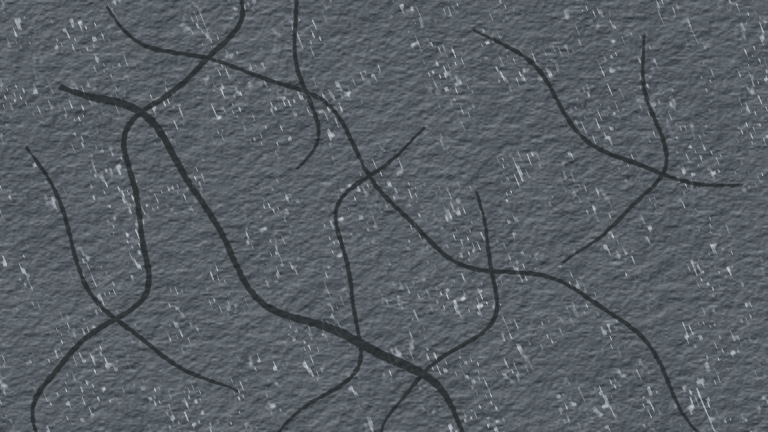
Write a Shadertoy shader that draws this texture.

```glsl
float hash(vec2 cell) {
    vec3 h = fract(cell.xyx * 0.1031);
    h += dot(h, h.yzx + 33.33);
    return fract((h.x + h.y) * h.z);
}

float valueNoise(vec2 p) {
    vec2 cell = floor(p), f = fract(p);
    f = f * f * (3.0 - 2.0 * f);
    return mix(mix(hash(cell), hash(cell + vec2(1, 0)), f.x),
               mix(hash(cell + vec2(0, 1)), hash(cell + vec2(1, 1)), f.x), f.y);
}

// Stone height: flattened bumps in three sizes
float stoneHeight(vec2 p) {
    vec2 q = p * vec2(40.0, 60.0);
    return 0.5 * valueNoise(q) + 0.35 * valueNoise(q * 2.0 + 17.3) + 0.2 * valueNoise(q * 3.8 + 41.7);
}

// Signed distance to a wavy strand running along an axis
float strand(vec2 p, vec2 axis, float centre, float halfLength, float offset,
             float tilt, float sway, float frequency, float phase, float width) {
    float along = dot(p, axis);
    float across = dot(p, vec2(-axis.y, axis.x));
    float angle = frequency * along + phase;
    float path = offset + tilt * (along - centre) + sway * sin(angle) + 0.01 * sin(2.7 * angle);
    float slope = tilt + frequency * (sway * cos(angle) + 0.027 * cos(2.7 * angle));
    float toEnd = halfLength - abs(along - centre);
    width *= 0.6 + 0.4 * smoothstep(0.0, 0.15, toEnd);
    return max(abs(across - path) * inversesqrt(1.0 + slope * slope) - width, -toEnd);
}

float cracks(vec2 p) {
    float d = 1e3;
    // Long cracks descending to the right, one of them thick
    for (int i = 0; i < 4; i++) {
        float k = float(i);
        float width = i == 1 ? 0.0085 + 0.002 * sin(9.0 * p.x) : 0.0048;
        d = min(d, strand(p, vec2(0.838, -0.545), 0.05 + 0.24 * k,
                          0.36 + 0.125 * k * k * (3.0 - k),
                          0.43 + 0.19 * k + 0.04 * k * k, 0.13 * k - 0.3,
                          0.06, 7.5, 4.3 * k + 4.2, width));
    }
    // Steep cracks crossing them
    for (int i = 0; i < 5; i++) {
        float k = float(i);
        bool upper = i % 3 == 1;
        d = min(d, strand(p, vec2(-0.33, -0.944), upper ? -1.08 : -0.59,
                          upper ? 0.28 : 0.6 - 0.1 * k,
                          0.13 + 0.26 * k, 0.0, 0.075, -10.0,
                          3.5 + 2.1 * sin(1.5708 * k), i == 0 ? 0.0062 : 0.0047));
    }
    return d;
}

void mainImage(out vec4 fragColor, in vec2 fragCoord) {
    vec2 p = fragCoord / iResolution.y;
    float pixel = 1.0 / iResolution.y;

    // Relief lit from the upper left
    float relief = stoneHeight(p) - stoneHeight(p + vec2(-0.0022, 0.0036));
    float tone = 0.365 + 0.45 * relief + 0.03 * (valueNoise(p * vec2(16.0, 7.0)) - 0.5);

    // Pale leaning flecks gathered in patches
    vec2 leaning = vec2(dot(p, vec2(0.92, 0.38)) * 180.0, dot(p, vec2(-0.38, 0.92)) * 65.0);
    float patches = smoothstep(0.35, 0.75, valueNoise(p * vec2(22.0, 13.0) + 5.0));
    float fleck = smoothstep(0.68, 0.98, valueNoise(leaning + 90.0)) * patches;
    tone += 0.32 * fleck;
    vec3 stone = tone + vec3(-0.025, 0.0, 0.024);

    // Dark cracks with slightly ragged edges
    float ragged = 0.003 * (valueNoise(p * 110.0) - 0.5);
    float crackMask = 1.0 - smoothstep(-pixel, pixel, cracks(p) + ragged);
    vec3 crackColor = vec3(0.175, 0.195, 0.203) + 0.14 * relief + 0.06 * fleck;

    fragColor = vec4(mix(stone, crackColor, 0.96 * crackMask), 1.0);
}
```
